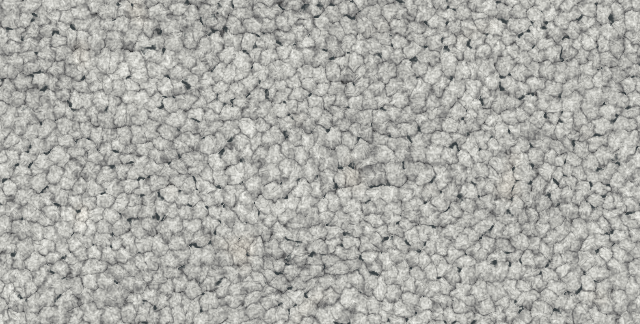
A Shadertoy shader for this texture:

```glsl
// Pale grey tufted fleece: soft crinkled clumps with dark gaps where they meet.
#define CLUMP_ROWS 22.5
#define JITTER 0.78
#define BASE_TONE 0.778
#define SEAM_DEPTH 0.19
#define CREASE_DEPTH 0.10
#define FLUFF 0.18
#define FOLD_SHADE 0.075
#define GAP_SHARE 0.15
#define GAP_SIZE 0.38
#define GAP_COLOR vec3(0.20, 0.23, 0.24)
#define CREAM_TINT vec3(0.030, 0.012, -0.006)

const float TAU = 6.2831853;

// Two random values in 0..1 for an integer cell
vec2 hash2(vec2 cell) {
    uvec2 u = uvec2(ivec2(cell)) * uvec2(1597334673u, 3812015801u);
    uint n = (u.x ^ u.y) * 1597334673u;
    n = (n ^ (n >> 15)) * 2246822519u;
    n ^= n >> 13;
    return vec2(n & 65535u, n >> 16) / 65535.0;
}

float corner(vec2 cell, vec2 offset) {
    float a = TAU * hash2(cell).x;
    return dot(vec2(cos(a), sin(a)), offset);
}

// Gradient noise, about -0.7..0.7
float noise(vec2 p) {
    vec2 i = floor(p), f = p - i;
    vec2 w = f * f * f * (f * (f * 6.0 - 15.0) + 10.0);
    vec2 e = vec2(1, 0);
    return mix(mix(corner(i, f), corner(i + e, f - e), w.x),
               mix(corner(i + e.yx, f - e.yx), corner(i + 1.0, f - 1.0), w.x), w.y);
}

// The three nearest clumps: distances, cell ids and offset from the nearest centre
void findClumps(vec2 q, out vec3 dist, out vec2 id[3], out vec2 offset) {
    dist = vec3(9.0);
    id[0] = id[1] = id[2] = offset = vec2(0);
    for (int j = -2; j <= 2; j++) {
        float row = floor(q.y) + float(j);
        float shift = 0.5 * mod(row, 2.0);
        for (int i = -2; i <= 2; i++) {
            vec2 cell = vec2(floor(q.x - shift) + float(i), row);
            vec2 toPoint = q - cell - vec2(shift, 0) - 0.5 - JITTER * (hash2(cell) - 0.5);
            float d = length(toPoint);
            if (d < dist.x) {
                dist = vec3(d, dist.xy);
                id[2] = id[1]; id[1] = id[0]; id[0] = cell;
                offset = toPoint;
            } else if (d < dist.y) {
                dist = vec3(dist.x, d, dist.y);
                id[2] = id[1]; id[1] = cell;
            } else if (d < dist.z) {
                dist.z = d;
                id[2] = cell;
            }
        }
    }
}

void mainImage(out vec4 fragColor, in vec2 fragCoord) {
    vec2 p = fragCoord / iResolution.y;

    // Uneven pile: stretch broadly, then roughen the outlines
    vec2 q = p * CLUMP_ROWS;
    q += 0.9 * vec2(noise(p * 4.0), noise(p * 4.0 + 31.0));
    q += 0.36 * vec2(noise(p * 38.0), noise(p * 38.0 + 57.0));

    vec3 dist;
    vec2 id[3], offset;
    findClumps(q, dist, id, offset);
    float seamDist = dist.y - dist.x;
    float meetDist = dist.z - dist.x;

    // Rounded clumps, each with its own tone, lit from above
    float tone = BASE_TONE + 0.07 * (hash2(id[0] + 400.0).x - 0.5);
    tone += 0.13 * (0.38 - dist.x) + 0.08 * dot(offset, vec2(-0.3, 1.0));

    // Seams fade in and out; shallow pits form where three clumps meet
    float seamStrength = mix(0.15, 0.9, hash2(id[0] + id[1] + 900.0).x);
    seamStrength = max(seamStrength + 0.7 * noise(p * 34.0 + 83.0), 0.05);
    tone -= SEAM_DEPTH * seamStrength * (1.0 - smoothstep(0.0, 0.27, seamDist));
    tone -= 0.13 * exp(-5.0 * meetDist);

    // Radial creases split a clump into petals; finer wrinkles cross them
    vec2 spoke = offset / max(dist.x, 0.001);
    float petal = abs(noise(spoke * 0.8 + id[0] * 7.31 + 0.5 * dist.x));
    float wrinkle = abs(noise(q * 2.3 + 13.0));
    tone -= CREASE_DEPTH * (1.0 - smoothstep(0.0, 0.15, petal)) * smoothstep(0.05, 0.35, dist.x);
    tone -= 0.7 * CREASE_DEPTH * (1.0 - smoothstep(0.0, 0.16, wrinkle));

    // Fine fluff and broad folds
    tone += FLUFF * (0.8 * noise(p * 78.0) + 0.8 * noise(p * 150.0 + 71.0));
    tone += FOLD_SHADE * (noise(p * vec2(2.2, 3.4) + 5.0) + 0.6 * noise(p * 8.0 + 19.0));

    vec3 color = vec3(tone, tone, tone - 0.022 * smoothstep(0.35, 0.80, tone));
    color += CREAM_TINT * smoothstep(0.30, 0.65, noise(p * 6.0 + 43.0));

    // Dark gaps at some meeting points, favoured along slanting rows
    vec2 idSum = id[0] + id[1] + id[2];
    vec2 pick = hash2(idSum + 2000.0);
    float slant = cos(TAU * dot(idSum / 3.0, vec2(0.82, -0.57)) / 2.6);
    float chosen = step(pick.x, GAP_SHARE * (1.0 + 0.8 * slant));
    float size = GAP_SIZE * mix(0.6, 1.15, pick.y);
    float ragged = meetDist + 0.22 * noise(p * 120.0 + 23.0);
    float gap = chosen * (1.0 - smoothstep(0.2 * size, size, ragged));
    color = mix(color, GAP_COLOR, 0.92 * gap);

    fragColor = vec4(clamp(color, 0.0, 1.0), 1.0);
}
```
